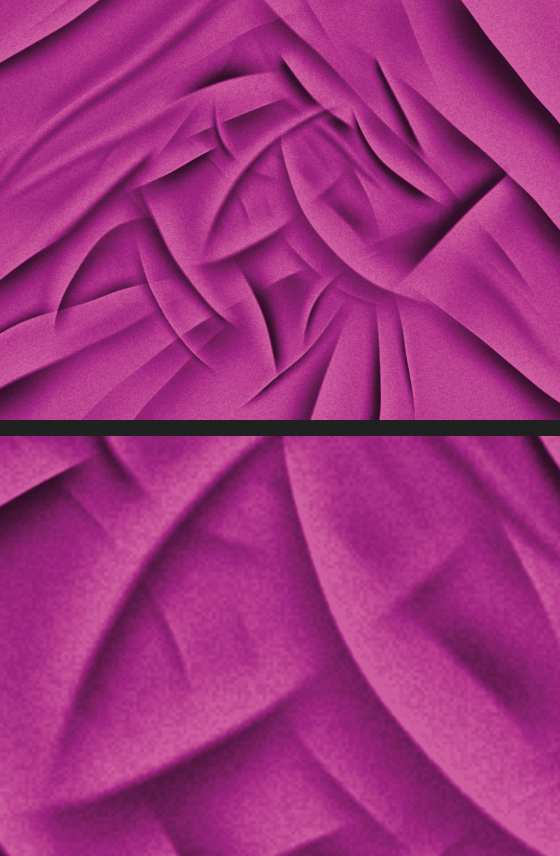
Top: the whole. Bottom: its middle third, enlarged.
Reproduce this texture procedurally as a Shadertoy shader.

```glsl
// Crumpled magenta satin: long slanting folds on the right, a fan below and
// a dense knot in the middle. A loop lays folds over one another, each with
// a lit crest and a shadow; a dark-to-light ramp then tints the tone.

#define FOLDS 52
#define KNOT vec2(0.60, 0.52)
#define FAN_APEX vec2(0.89, 0.45)
#define CALM_SPOT vec2(0.28, 0.10)
#define LIGHT vec2(0.45, 0.89)
#define FOLD_WIDTH 0.100
#define BOW 0.24
#define WARP 0.048
#define BASE_TONE 0.80
#define GRAIN 0.18

const vec3 RAMP[6] = vec3[6](
    vec3(0.20, 0.06, 0.16), vec3(0.34, 0.09, 0.27), vec3(0.50, 0.12, 0.40),
    vec3(0.63, 0.14, 0.51), vec3(0.73, 0.24, 0.56), vec3(0.80, 0.36, 0.62));

float hash(vec2 p) {
    vec3 q = fract(vec3(p.xyx) * 0.1031);
    q += dot(q, q.yzx + 33.33);
    return fract((q.x + q.y) * q.z);
}

vec4 hash4(float n) {
    return vec4(hash(vec2(n, 1.7)), hash(vec2(n, 5.3)),
                hash(vec2(n, 9.1)), hash(vec2(n, 13.9)));
}

float noise(vec2 p) {
    vec2 i = floor(p), f = p - i;
    f = f * f * f * (f * (f * 6.0 - 15.0) + 10.0);
    return mix(mix(hash(i), hash(i + vec2(1, 0)), f.x),
               mix(hash(i + vec2(0, 1)), hash(i + vec2(1, 1)), f.x), f.y);
}

vec2 noise2(vec2 p) {
    return vec2(noise(p), noise(p + 41.5)) - 0.5;
}

// Direction of a fold: fan below, two slanted families above, mixed in the knot
float foldHeading(vec2 mid, float inner, vec4 r) {
    float upper = mid.x > 0.78 ? -0.92 : mix(0.80, 0.28, mid.x / 0.78);
    vec2 ray = mid - FAN_APEX;
    float heading = mid.y < 0.42 ? atan(ray.y, ray.x) : upper;
    if (mid.x > 0.98) heading = mix(-0.62, -0.98, mid.y);
    if (inner > 0.5) heading = r.x < 0.66 ? -0.95 : 0.62;
    return heading + mix(0.25, 0.5, inner) * (r.y - 0.5) + (r.z < 0.5 ? 3.14159 : 0.0);
}

// Lays one fold over the tone below; inner is 0 for long folds, 1 in the knot
float layFold(float tone, vec2 p, float id, float inner) {
    vec4 r = hash4(id + 3.0), s = hash4(id + 71.0);

    // Evenly scattered middles, drawn in to the knot; bowed local coordinates
    vec2 spread = fract(id * vec2(0.7549, 0.5698) + 0.3);
    vec2 mid = mix(spread * vec2(1.36, 1.0), KNOT + (spread - 0.5) * vec2(0.74, 0.50), inner);
    float heading = foldHeading(mid, inner, r);
    vec2 along = vec2(cos(heading), sin(heading)), across = vec2(-along.y, along.x);
    float len = mix(0.95, 0.44, inner) * (0.65 + 0.7 * r.w);
    float t = dot(p - mid, along) / len + 0.5;
    float tc = clamp(t, 0.0, 1.0);
    float bend = BOW * (1.0 + 0.9 * inner) * (s.x - 0.5);
    float v = dot(p - mid, across) - bend * len * (4.0 * tc * (1.0 - tc) - 0.6);
    v *= dot(across, LIGHT) * (s.w - 0.22) < 0.0 ? -1.0 : 1.0;

    // Width tapers to the root; some creases are rounded, most are sharp
    float width = FOLD_WIDTH * mix(1.0, 0.58, inner) * (0.35 + 1.1 * s.y * s.y);
    width *= (0.35 + 0.75 * tc) * (0.7 + 0.6 * noise(p * 5.0 + id));
    float soft = max(0.7 / iResolution.y, 0.0015) + 0.02 * pow(s.z, 4.0) + 0.005 * tc * tc * s.w;

    // Lit crest on one side, shadow on the other
    float up = max(v, 0.0) / width, down = max(-v, 0.0) / width;
    float lit = 0.87 + 0.15 * exp(-up * 2.0);
    lit -= (0.14 + 0.36 * r.y * inner) * smoothstep(0.4, 1.6, up);
    float floorTone = mix(-0.16, 0.40, r.w * s.w);
    float shade = mix(floorTone, 0.75, smoothstep(-0.1, 1.45, down));
    float profile = mix(shade, lit, smoothstep(-soft, soft, v));
    float rim = (v - 0.003) / 0.0025;
    profile += 0.15 * exp(-rim * rim) * (1.0 - s.z);

    float reach = smoothstep(0.0, 0.16, t) * (1.0 - smoothstep(0.72, 1.05, t));
    vec2 calm = p - CALM_SPOT;
    reach *= 1.0 - 0.85 * exp(-dot(calm, calm) / 0.035);
    float spreadWidth = width * (v > 0.0 ? 1.25 : 1.0);
    float cover = reach * exp(-0.5 * v * v / (spreadWidth * spreadWidth));
    return mix(tone, profile, cover);
}

// Smooth swells of the cloth between the folds
float swell(vec2 p) {
    vec2 q = vec2(p.x * 0.8 + p.y * 0.6, p.y * 0.8 - p.x * 0.6);
    float broad = noise(q * vec2(2.2, 4.5) + 7.0) - 0.5;
    float fine = noise(q * vec2(9.0, 5.0) + 19.0) - 0.5;
    return BASE_TONE + 0.34 * broad + 0.08 * fine;
}

vec3 satin(float tone) {
    float x = clamp(tone, 0.0, 1.0) * 5.0;
    int k = int(min(floor(x), 4.0));
    return mix(RAMP[k], RAMP[k + 1], x - float(k));
}

void mainImage(out vec4 fragColor, in vec2 fragCoord) {
    vec2 uv = fragCoord / iResolution.y;
    vec2 p = uv + WARP * noise2(uv * 3.2) + 0.2 * WARP * noise2(uv * 8.0 + 5.0);

    float tone = swell(p);
    for (int i = 0; i < FOLDS; i++) {
        float inner = smoothstep(0.55, 0.62, float(i) / float(FOLDS - 1));
        tone = layFold(tone, p, float(i), inner);
    }

    // Fine thread grain, fainter in the shadows
    float grain = noise(uv * 350.0) + 0.3 * noise(uv * vec2(150.0, 240.0)) - 0.65;
    tone += GRAIN * grain * (0.25 + 0.75 * clamp(tone, 0.0, 1.0));
    fragColor = vec4(satin(tone), 1.0);
}
```
